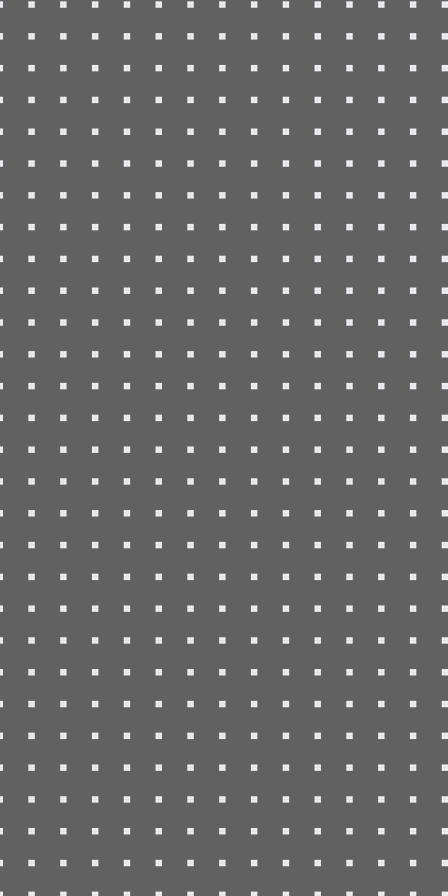
This pattern is drawn by a Shadertoy shader. Its source:

```glsl
// Small pale squares on a regular square grid over flat dark grey.
// The plane is folded into unit cells; each cell draws one box-filtered
// square, faintly quartered by a thin cross.

// Share of a pixel covered by a band of the given half width, per axis.
vec2 bandCoverage(vec2 offset, float halfWidth, float pixel) {
    vec2 lower = max(offset - 0.5 * pixel, vec2(-halfWidth));
    vec2 upper = min(offset + 0.5 * pixel, vec2(halfWidth));
    return clamp((upper - lower) / pixel, 0.0, 1.0);
}

void mainImage(out vec4 fragColor, in vec2 fragCoord) {
    // Grid units: 14.09 cells across the width, rows counted from the top
    float pixel = 14.09 / iResolution.x;
    vec2 grid = vec2(fragCoord.x, iResolution.y - fragCoord.y) * pixel;
    grid -= vec2(-0.007, 0.143);
    vec2 cell = fract(grid + 0.5) - 0.5;

    // Square and the seams that quarter it
    vec2 side = bandCoverage(cell, 0.101, pixel);
    float square = side.x * side.y;
    vec2 seam = bandCoverage(cell, 0.014, pixel);
    float cross = max(seam.x, seam.y);

    // Colours
    vec3 ground = vec3(0.38);
    vec3 pale = mix(vec3(0.935, 0.94, 0.955), vec3(0.82, 0.83, 0.84), 0.6 * cross);
    fragColor = vec4(mix(ground, pale, square), 1.0);
}
```
